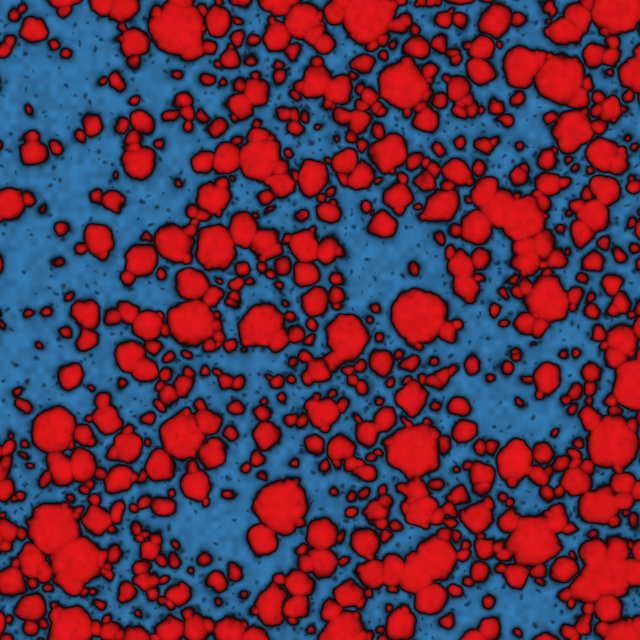
Write a WebGL 2 fragment shader that draws this texture.

```glsl
#version 300 es
precision highp float;

uniform vec2 u_resolution;
out vec4 fragColor;

#define GRAIN_COLOR vec3(0.895, 0.097, 0.108)
#define GROUND_COLOR vec3(0.208, 0.485, 0.705)
#define OUTLINE_WIDTH 0.0036
#define EDGE_SOFTNESS 0.0011
#define WARP_AMOUNT 0.010
#define RIPPLE_AMOUNT 0.007
#define PATCH_SCALE 5.0
#define SPECK_CELLS 64.0
#define SPECK_DARKNESS 0.55

vec3 hash3(vec2 p) {
    vec3 q = fract(p.xyx * vec3(0.1031, 0.1030, 0.0973));
    q += dot(q, q.yxz + 33.33);
    return fract((q.xxy + q.yzz) * q.zyx);
}

float valueNoise(vec2 p) {
    vec2 cell = floor(p);
    vec2 f = fract(p);
    f = f * f * (3.0 - 2.0 * f);
    float low = mix(hash3(cell).x, hash3(cell + vec2(1.0, 0.0)).x, f.x);
    float high = mix(hash3(cell + vec2(0.0, 1.0)).x, hash3(cell + 1.0).x, f.x);
    return mix(low, high, f.y);
}

// Share of occupied cells, thinned and thickened in broad patches
float patchDensity(vec2 p) {
    return mix(0.45, 1.5, smoothstep(0.2, 0.8, valueNoise(p * PATCH_SCALE + 7.0)));
}

// Signed distance to discs scattered over a jittered grid
float scatteredDiscs(vec2 p, float cells, float share, vec2 radii, float seed) {
    vec2 home = floor(p * cells);
    float nearest = 1.0;
    for (int y = -1; y <= 1; y++) {
        for (int x = -1; x <= 1; x++) {
            vec2 cell = home + vec2(x, y);
            vec3 place = hash3(cell + seed);
            vec3 kind = hash3(cell + seed + 57.0);
            vec2 center = (cell + place.xy) / cells;
            if (kind.x < share * patchDensity(center)) {
                float radius = mix(radii.x, radii.y, kind.y);
                nearest = min(nearest, length(p - center) - radius);
            }
        }
    }
    return nearest;
}

// Grains of three sizes with uneven rims
float grainDistance(vec2 p) {
    vec2 warp = vec2(valueNoise(p * 42.0 + 11.0), valueNoise(p * 42.0 + 83.0)) - 0.5;
    vec2 q = p + WARP_AMOUNT * warp;
    float d = scatteredDiscs(q, 9.0, 0.48, vec2(0.028, 0.044), 101.0);
    d = min(d, scatteredDiscs(q, 18.0, 0.82, vec2(0.012, 0.026), 211.0));
    d = min(d, scatteredDiscs(q, 36.0, 0.5, vec2(0.005, 0.012), 307.0));
    float ripple = 0.65 * valueNoise(p * 75.0 + 31.0) + 0.35 * valueNoise(p * 140.0 + 5.0);
    return d + RIPPLE_AMOUNT * (ripple - 0.5);
}

void main() {
    vec2 p = gl_FragCoord.xy / u_resolution.y;
    float d = grainDistance(p);
    float grain = 1.0 - smoothstep(-EDGE_SOFTNESS, EDGE_SOFTNESS, d);

    // Soft dark outline on both sides of each rim
    float rim = sqrt(d * d + 0.25 * EDGE_SOFTNESS * EDGE_SOFTNESS);
    float light = 1.0 - exp(-rim / OUTLINE_WIDTH);

    // Small blurred specks, stronger on the ground than on the grains
    vec2 bent = p + 0.006 * vec2(valueNoise(p * 110.0), valueNoise(p * 110.0 + 41.0));
    float speckDistance = scatteredDiscs(bent, SPECK_CELLS, 0.6, vec2(0.0, 0.003), 409.0);
    float speck = 1.0 - smoothstep(-0.003, 0.004, speckDistance);
    light *= 1.0 - SPECK_DARKNESS * speck * mix(1.0, 0.15, grain);

    // Faint mottling
    float mottle = valueNoise(p * 95.0 + 19.0);
    light *= 1.0 - mix(0.2, 0.1, grain) * mottle;

    fragColor = vec4(mix(GROUND_COLOR, GRAIN_COLOR, grain) * light, 1.0);
}
```
